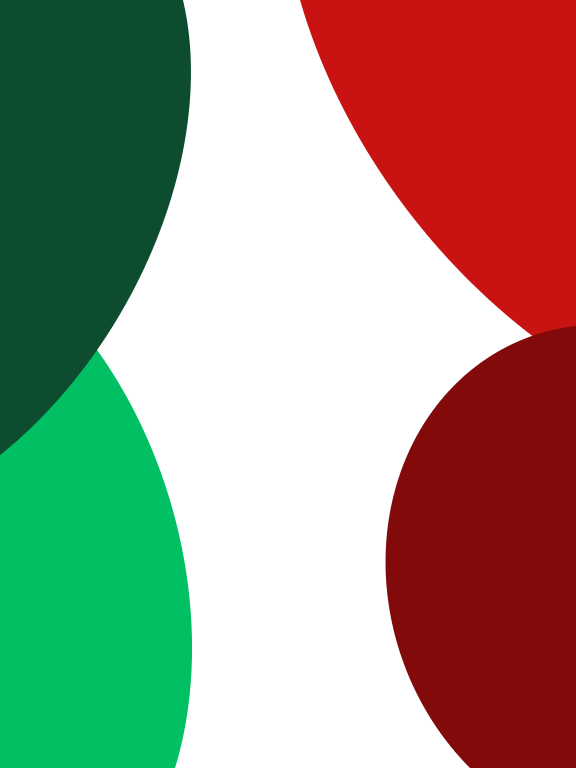
Reproduce this background procedurally as a Shadertoy shader.

```glsl
// Four flat tilted ellipses, green on the left and red on the right,
// overlap the edges of a white sheet. Each one is painted in turn with an
// approximate ellipse distance that gives a one-pixel smooth edge.

// Approximate signed distance to an ellipse, negative inside
float ellipseDistance(vec2 p, vec2 center, vec2 radii, float tilt) {
    float c = cos(tilt), s = sin(tilt);
    vec2 q = mat2(c, -s, s, c) * (p - center);
    float k = length(q / radii);
    return k * (k - 1.0) / max(length(q / (radii * radii)), 1e-4);
}

// Lay a flat colour over the inside of a shape
vec3 paint(vec3 base, vec3 color, float dist) {
    float pixel = 1.0 / iResolution.x;
    return mix(base, color, clamp(0.5 - dist / pixel, 0.0, 1.0));
}

void mainImage(out vec4 fragColor, in vec2 fragCoord) {
    // Sheet is 1 wide and 4/3 tall
    vec2 p = fragCoord / iResolution.xy * vec2(1.0, 4.0 / 3.0);
    vec3 color = vec3(1.0);

    // Right side: bright red above, dark red in front below
    color = paint(color, vec3(0.788, 0.070, 0.070),
        ellipseDistance(p, vec2(1.1743, 1.3151), vec2(0.8333, 0.5816), -0.9076));
    color = paint(color, vec3(0.510, 0.040, 0.040),
        ellipseDistance(p, vec2(1.0715, 0.3219), vec2(0.3962, 0.4530), 0.320));

    // Left side: bright green below, dark green in front above
    color = paint(color, vec3(0.0, 0.752, 0.390),
        ellipseDistance(p, vec2(-0.1196, 0.3359), vec2(0.4342, 0.6365), 0.281));
    color = paint(color, vec3(0.055, 0.300, 0.184),
        ellipseDistance(p, vec2(-0.1479, 1.0010), vec2(0.4151, 0.6335), -0.525));

    fragColor = vec4(color, 1.0);
}
```
